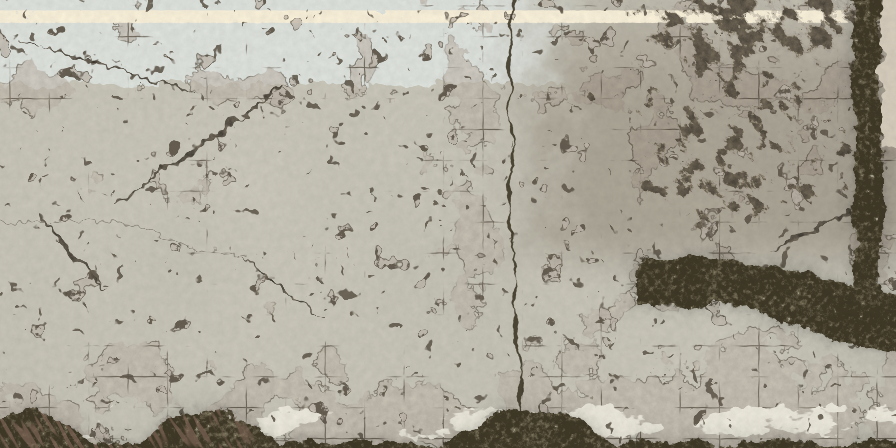
Give the GLSL for this texture, as a WebGL 2 fragment shader.

```glsl
#version 300 es
precision highp float;
uniform vec2 u_resolution;
out vec4 fragColor;

const vec3 PLASTER = vec3(0.76, 0.75, 0.7);
const vec3 PALE = vec3(0.845, 0.86, 0.84);
const vec3 CREAM = vec3(0.95, 0.915, 0.83);
const vec3 BARE = vec3(0.72, 0.685, 0.64);
const vec3 SHADE = vec3(0.86, 0.84, 0.82);
const vec3 GRIME = vec3(0.35, 0.32, 0.27);
const vec3 MOSS = vec3(0.24, 0.215, 0.15);
const vec3 MOSS_LIT = vec3(0.46, 0.43, 0.34);
const vec3 TWIG = vec3(0.49, 0.39, 0.33);
const vec2 TILE = vec2(0.088, 0.069);
const float JOINT = 0.0012, RIM = 0.0011;

vec2 hash22(vec2 p) {
  vec3 q = fract(p.xyx * vec3(0.1031, 0.103, 0.0973));
  q += dot(q, q.yzx + 33.33);
  return fract((q.xx + q.yz) * q.zy);
}
float corner(vec2 i, vec2 f, vec2 o) { return dot(hash22(i + o) * 2.0 - 1.0, f - o); }
float noise(vec2 p) {
  vec2 i = floor(p), f = p - i, u = f * f * (3.0 - 2.0 * f);
  return mix(mix(corner(i, f, vec2(0)), corner(i, f, vec2(1, 0)), u.x),
             mix(corner(i, f, vec2(0, 1)), corner(i, f, vec2(1)), u.x), u.y);
}
float fbm(vec2 p) {
  float sum = 0.0;
  for (float amp = 1.0; amp > 0.06; amp *= 0.56) {
    sum += amp * noise(p);
    p = mat2(1.6, 1.2, -1.2, 1.6) * p + 17.3;
  }
  return sum;
}
vec2 wobble(vec2 p) { return vec2(noise(p + 5.7), noise(p + 41.3)); }
float ramp(float a, float b, float x) {
  float t = clamp((x - a) / (b - a), 0.0, 1.0);
  return t * t * (3.0 - 2.0 * t);
}
float cover(float d) { return ramp(0.7, -0.7, d * u_resolution.y); }
void paint(inout vec3 col, vec3 ink, float d, float alpha) { col = mix(col, ink, cover(d) * alpha); }

// Distance to scattered ellipses
float chips(vec2 p, float cells, float density, vec2 radii, float stretch) {
  float d = 1.0;
  for (int k = 0; k < 9; k++) {
    vec2 id = floor(p * cells) + vec2(k % 3 - 1, k / 3 - 1);
    vec2 a = hash22(id + cells), b = hash22(id + cells * 3.0 + 9.0);
    float t = b.y * 3.14, c = cos(t), s = sin(t);
    vec2 q = mat2(c, -s, s, c) * (p - (id + a) / cells);
    q.x /= 1.0 + stretch * fract(a.x * 7.0 + b.y);
    if (fract(a.y * 13.0 + b.x * 5.0) < density) d = min(d, length(q) - mix(radii.x, radii.y, b.x * b.x));
  }
  return d;
}
// Distance to a tapering, uneven scratch
float scratch(vec2 p, vec4 s, float width) {
  vec2 ab = s.zw - s.xy, q = p - s.xy;
  float t = clamp(dot(q, ab) / dot(ab, ab), 0.0, 1.0);
  return length(q - ab * t) - width * (0.7 + 1.6 * noise(p * 38.0)) * (0.2 + 3.0 * t * (1.0 - t));
}

void main() {
  vec2 p = gl_FragCoord.xy / u_resolution.y;
  vec2 rough = p + 0.02 * wobble(p * 26.0) + 0.014 * wobble(p * 75.0);
  float broad = fbm(p * 2.3), fine = fbm(p * 60.0), mid = fbm(p * 12.0);
  // Plaster and pale band
  vec3 col = PLASTER * (1.0 + 0.03 * broad);
  paint(col, PALE, 0.812 - rough.y - 0.012 * mid, ramp(1.35, 1.1, p.x + 0.1 * mid));
  // Peeled paint with a broken rim
  float field = fbm(p * 8.0 + 3.0) - 0.46 + 0.6 * ramp(0.3, 0.06, p.y) + 0.22 * ramp(1.0, 1.4, p.x)
    + 0.4 * exp(-pow((p.y - 0.8) / 0.04, 2.0))
    + 0.42 * exp(-pow((p.x - 1.035) / 0.07, 2.0)) * ramp(0.2, 0.3, p.y);
  float peel = field / (length(vec2(dFdx(field), dFdy(field))) * u_resolution.y + 0.5);
  paint(col, BARE * (1.0 + 0.06 * fine), -peel, 0.6);
  paint(col, GRIME, abs(peel) - RIM, 0.7 * ramp(-0.25, 0.25, noise(p * 23.0)));
  // Tile joints near the bare parts
  vec2 joint = abs(fract((p + 0.002 * wobble(p * 50.0) - vec2(0.99, 0.021)) / TILE + 0.5) - 0.5) * TILE;
  float open = ramp(-0.15, 0.2, noise(p * 15.0 + 8.0)) * ramp(-0.25, 0.05, field);
  paint(col, GRIME, min(joint.x, joint.y) - JOINT, open * 0.85);
  float heavy = ramp(1.1, 1.65, p.x + 0.15 * mid) * ramp(0.36, 0.58, p.y);
  col *= mix(vec3(1), SHADE, ramp(1.05, 1.35, p.x + 0.1 * mid) * ramp(0.34, 0.5, p.y) * ramp(1.15, 0.75, p.y));
  // Worn stripes
  float stripe = max(abs(p.y + 0.002 * fine - 0.963) - 0.014, rough.x - 1.89);
  paint(col, CREAM, max(stripe, (mid - 0.5 + 0.15 * heavy) * 0.05), 1.0);
  float scrap = (0.2 - fbm(p * vec2(5, 9) + 21.0)) * 0.06;
  paint(col, mix(PALE, CREAM, 0.5), max(abs(rough.y - 0.058) - 0.032, scrap), 1.0);
  // Rimmed flakes and small pits
  float flake = chips(rough, 11.0, 0.45 + 0.3 * ramp(0.8, 0.95, p.y), vec2(0.002, 0.016), 2.0)
    + 0.022 * noise(p * 48.0);
  paint(col, BARE, flake, 0.7);
  paint(col, GRIME, flake, 0.9 * ramp(0.0, 0.15, fbm(p * 24.0 + 2.0)));
  paint(col, GRIME, abs(flake) - RIM, 0.75);
  float pit = chips(rough + 0.31, 22.0, 0.4 + 0.5 * mid, vec2(0.001, 0.006), 3.0);
  paint(col, GRIME, pit + 0.006 * noise(p * 90.0), 0.85);
  // Dense decay in the upper right
  float decay = fbm(mat2(0.8, 0.6, -0.6, 0.8) * p * vec2(17, 25) + 7.0) + 0.35 * broad - mix(0.95, 0.16, heavy);
  col = mix(col, BARE * 0.88, ramp(-0.2, -0.15, decay) * 0.4 * heavy);
  paint(col, GRIME * 1.5, -0.03 * (decay + 0.05), 0.8);
  paint(col, GRIME * (1.0 + 0.4 * fine), -0.03 * decay, 0.9);
  // Gouges, hairline and upright crack
  vec4 lines[5] = vec4[5](vec4(0.26, 0.545, 0.64, 0.81), vec4(0.04, 0.91, 0.44, 0.79),
    vec4(0.09, 0.52, 0.235, 0.35), vec4(0.53, 0.43, 0.72, 0.29), vec4(1.72, 0.44, 1.95, 0.55));
  for (int i = 0; i < 5; i++)
    paint(col, GRIME * (0.9 + 0.5 * fine), scratch(rough, lines[i], i % 2 == 0 ? 0.008 : 0.004), 0.9);
  float hair = abs(rough.y - 0.505 + 0.075 * ramp(0.25, 0.5, p.x)) - 0.001;
  paint(col, GRIME, max(hair, p.x - 0.55), 0.55);
  float crackX = 1.142 + 0.02 * ramp(0.4, 0.15, p.y) + 0.02 * fbm(vec2(p.y * 12.0, 2.5));
  paint(col, MOSS, abs(p.x - crackX) - 0.003 - 0.006 * noise(vec2(p.y * 28.0, 9.5)), 0.9);
  // Moss band, column and heaps along the foot
  float drop = ramp(1.6, 2.0, p.x);
  float moss = max(abs(p.y - 0.37 + 0.09 * drop) - 0.05 - 0.02 * drop, 1.42 - p.x);
  moss = min(moss, max(abs(p.x - 1.935) - 0.03, 0.33 - p.y));
  moss = min(moss, p.y - 0.012);
  for (float x = 0.07; x < 1.3; x += 0.56) {
    float u = (p.x - x + 0.16 * step(0.5, x) * step(x, 1.0)) / (0.13 + 0.06 * x);
    moss = min(moss, p.y - 0.085 * (1.0 - u * u));
  }
  moss += 0.026 * mid + 0.008 * fine;
  float grit = fbm(p * 85.0);
  vec3 growth = mix(MOSS, MOSS_LIT, ramp(-0.15, 0.75, grit + 0.4 * mid));
  growth = mix(growth, PLASTER, ramp(0.5, 0.75, grit) * 0.6);
  float strands = ramp(0.0, 0.25, noise(vec2(p.x * 90.0 + p.y * 50.0, p.y * 17.0)));
  growth = mix(growth, TWIG, strands * ramp(0.7, 0.5, p.x) * 0.7);
  col *= 1.0 - 0.14 * exp(-max(moss, 0.0) * 60.0);
  paint(col, growth, moss, 1.0);
  // Pale stone edge and grain
  paint(col, mix(BARE, CREAM, 0.4), max(1.968 - rough.x, 0.67 - rough.y), 1.0);
  fragColor = vec4(clamp(col * (1.0 + 0.04 * fine), 0.0, 1.0), 1.0);
}
```
